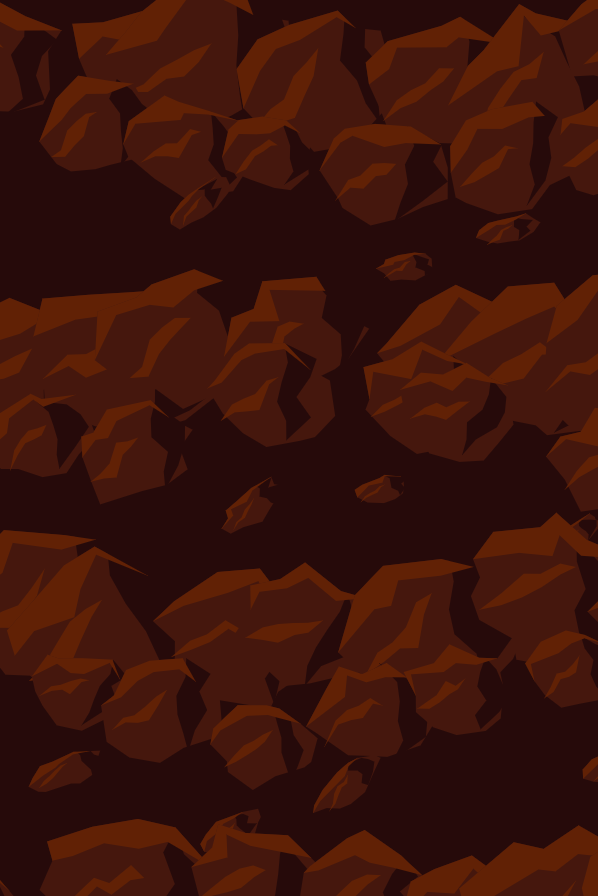
Give the GLSL for this pattern, as a Shadertoy shader.

```glsl
// Bands of faceted rocks in three flat tones on a dark ground.
// Each rock layers random polygons: a body, a shaded cleft, a lit ledge
// and a lit cap. Rocks are painted from back to front, row by row.

const vec3 DARK = vec3(0.15, 0.04, 0.04);
const vec3 STONE = vec3(0.27, 0.09, 0.05);
const vec3 LIT = vec3(0.38, 0.13, 0.02);

const float TAU = 6.2831853;
const int BODY = 0, CLEFT = 1, LEDGE = 2, CAP = 3;
const int BODY_CORNERS = 13;
const int RIBBON_STEPS = 5;

float hash(float n, float seed) {
    vec3 q = fract(vec3(n, seed, n + seed) * vec3(0.1031, 0.1137, 0.0973));
    q += dot(q, q.yzx + 33.33);
    return fract((q.x + q.y) * q.z);
}

float between(float low, float high, float n, float seed) {
    return mix(low, high, hash(n, seed));
}

// Corners run clockwise from the left side over the crest.
vec2 bodyCorner(int i, float seed) {
    float k = float(i);
    float angle = TAU * (k + between(-0.38, 0.38, k, seed)) / float(BODY_CORNERS);
    return between(0.76, 1.1, k + 20.0, seed) * vec2(-cos(angle), sin(angle));
}

// A ribbon pinches at both ends: out along its spine, back along its hem.
vec2 ribbonCorner(int i, int part, float seed) {
    int k = i <= RIBBON_STEPS ? i : 2 * RIBBON_STEPS - i;
    float n = float(k);
    float t = n / float(RIBBON_STEPS);
    float swell = i <= RIBBON_STEPS ? 0.0 : 4.0 * t * (1.0 - t);
    float wobble = between(-0.13, 0.13, n + 40.0, seed);

    if (part == CAP) {
        vec2 rim = bodyCorner(k, seed);
        return mix(rim, vec2(0.15, 0.0), swell * between(0.14, 0.56, n + 60.0, seed));
    }
    if (part == CLEFT) {
        vec2 foot = vec2(between(0.2, 0.6, 51.0, seed), -0.85);
        vec2 spine = mix(bodyCorner(4, seed), foot, t) + vec2(wobble, 0.0);
        return spine + swell * vec2(between(0.22, 0.72, n + 70.0, seed), 0.08);
    }
    vec2 spine = mix(vec2(-0.75, -0.45), vec2(0.15, 0.28), t);
    spine.y += wobble + 0.6 * t * (1.0 - t);
    return spine + swell * vec2(0.06, -between(0.1, 0.34, n + 80.0, seed));
}

vec2 corner(int i, int part, float seed) {
    return part == BODY ? bodyCorner(i, seed) : ribbonCorner(i, part, seed);
}

// Signed distance to one generated polygon, negative inside.
float partDistance(vec2 p, vec2 size, int part, float seed) {
    int count = part == BODY ? BODY_CORNERS : 2 * RIBBON_STEPS;
    vec2 a = size * corner(count - 1, part, seed);
    float nearest = 1e3;
    float side = 1.0;
    for (int i = 0; i < count; i++) {
        vec2 b = size * corner(i, part, seed);
        vec2 edge = b - a;
        vec2 w = p - a;
        vec2 gap = w - edge * clamp(dot(w, edge) / max(dot(edge, edge), 1e-9), 0.0, 1.0);
        nearest = min(nearest, dot(gap, gap));
        if ((a.y > p.y) != (b.y > p.y) && p.x < a.x + edge.x * (p.y - a.y) / edge.y) side = -side;
        a = b;
    }
    return side * sqrt(nearest);
}

vec3 paintPart(vec3 under, vec3 tone, vec2 p, vec2 size, int part, float seed, float pixel) {
    float d = partDistance(p, size, part, seed);
    return mix(under, tone, clamp(0.5 - d / pixel, 0.0, 1.0));
}

vec3 paintRock(vec3 under, vec2 p, vec2 size, float tilt, float seed, float pixel) {
    float c = cos(tilt), s = sin(tilt);
    p = vec2(c * p.x + s * p.y, c * p.y - s * p.x);
    if (any(greaterThan(abs(p), size * 1.4))) return under;
    vec3 color = paintPart(under, STONE, p, size, BODY, seed, pixel);
    color = paintPart(color, DARK, p, size, CLEFT, seed, pixel);
    color = paintPart(color, LIT, p, size, LEDGE, seed, pixel);
    return paintPart(color, LIT, p, size, CAP, seed, pixel);
}

// Rows of one band: 0 large back rocks, 1 smaller front rocks, 2 loose chips.
vec3 paintRow(vec3 color, vec2 p, float bandY, float band, int row, float pixel) {
    int count = row == 2 ? 4 : 7;
    float spacing = row == 2 ? 0.21 : 0.122;
    for (int i = 0; i < count; i++) {
        float n = float(i);
        float seed = 7.0 + 31.0 * band + 137.0 * float(row) + 11.0 * n;
        float x = spacing * (n + between(-0.35, 0.35, 1.5, seed) + 0.5 * float(row % 2));
        float y = bandY + 0.03 * sin(9.0 * x + 2.3 * band) + between(-0.02, 0.02, 2.5, seed);
        float scale = between(0.068, 0.098, 3.5, seed);
        vec2 size = scale * vec2(1.15, 0.95);
        float tilt = between(-0.3, 0.35, 4.5, seed);
        if (row == 0) y += 0.045;
        if (row == 1) { y -= 0.045; size *= 0.68; }
        if (row == 2) { y -= 0.14; size = scale * vec2(0.48, 0.21); tilt += 0.4; }
        color = paintRock(color, p - vec2(x, y), size, tilt, seed, pixel);
    }
    return color;
}

void mainImage(out vec4 fragColor, in vec2 fragCoord) {
    vec2 p = fragCoord / iResolution.y;
    float pixel = 1.0 / iResolution.y;
    vec3 color = DARK;
    for (int band = 3; band >= 0; band--)
        for (int row = 0; row < 3; row++)
            color = paintRow(color, p, 0.31 * float(band) - 0.05, float(band), row, pixel);
    fragColor = vec4(color, 1.0);
}
```
